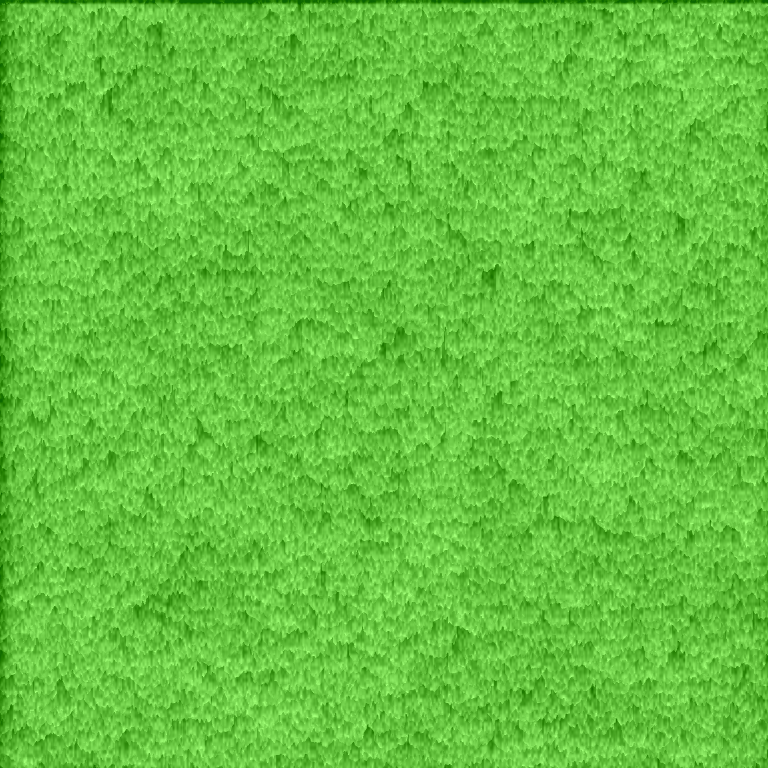
Give the GLSL for this texture, as a Shadertoy shader.

```glsl
// Dense lawn of small overlapping grass tufts with ragged, hanging tips.
// Each point takes the tuft whose lower edge lies closest beneath it: tips are
// bright, roots fade into shade, and fine upright grain adds the blades.

#define DARK_GREEN vec3(0.205, 0.565, 0.065)
#define LIGHT_GREEN vec3(0.56, 0.93, 0.40)
#define TUFTS 62.0          // tuft cells across the canvas
#define BLADES 350.0        // blade columns across the canvas
#define RAGGEDNESS 0.55     // blade length variation, in cells
#define MAX_DEPTH 1.9       // deepest visible root, in cells
#define TIP_TONE 0.69
#define ROOT_SHADE 0.35     // darkening per cell of depth
#define GRAIN 0.62
#define SAMPLES 2           // antialiasing grid per pixel side

float hash(vec2 p) {
    return fract(sin(dot(p, vec2(127.1, 311.7))) * 43758.5453);
}

float noise(vec2 p) {
    vec2 cell = floor(p), f = fract(p);
    f = f * f * (3.0 - 2.0 * f);
    return mix(mix(hash(cell), hash(cell + vec2(1, 0)), f.x),
               mix(hash(cell + vec2(0, 1)), hash(cell + vec2(1, 1)), f.x), f.y);
}

// Length of the blade at column x, different for every tuft
float bladeLength(float x, float seed) {
    float column = floor(x), f = fract(x);
    return mix(hash(vec2(column, seed)), hash(vec2(column + 1.0, seed)),
               smoothstep(0.15, 0.85, f));
}

// x: height above the nearest tuft edge, in cells; y: random value of that tuft
vec2 nearestTuft(vec2 uv) {
    vec2 p = uv * TUFTS, home = floor(p);
    vec2 nearest = vec2(MAX_DEPTH, 0.5);
    for (int j = -3; j <= 0; j++) {
        for (int i = -1; i <= 1; i++) {
            vec2 cell = home + vec2(i, j);
            float seed = hash(cell + 7.3);
            vec2 center = cell + vec2(hash(cell), hash(cell + 31.7));
            float halfWidth = mix(0.55, 0.98, seed);
            float side = (p.x - center.x) / halfWidth;
            if (abs(side) > 1.0) continue;
            float tilt = 0.4 * (hash(cell + 53.1) - 0.5);
            float edge = center.y + 0.45 * side * side + tilt * side + 0.03
                       + RAGGEDNESS * bladeLength(uv.x * BLADES, seed * 91.0);
            float height = p.y - edge;
            if (height > 0.0 && height < nearest.x) nearest = vec2(height, seed);
        }
    }
    return nearest;
}

// Brightness of the lawn, 0 dark to 1 light
float lawnTone(vec2 uv) {
    vec2 tuft = nearestTuft(uv);
    float tone = TIP_TONE - ROOT_SHADE * tuft.x + 0.2 * (tuft.y - 0.5);
    // Upright blade grain and sparse glints on the tips
    float grain = noise(uv * BLADES * vec2(1.1, 0.55) + 17.0);
    tone += GRAIN * (grain - 0.5);
    float glint = hash(floor(uv * BLADES * vec2(1.0, 0.6)) + 3.0);
    tone += 0.4 * smoothstep(0.6, 1.0, glint) * exp(-4.0 * tuft.x);
    // Broad unevenness
    tone += 0.16 * (noise(uv * 14.0 + 5.0) - 0.5);
    return tone;
}

// Shade along the borders, strongest at the left and the top
float borderShade(vec2 q) {
    float left = 0.65 * exp(-q.x / 0.009);
    float top = 0.85 * (1.0 - smoothstep(0.002, 0.007, 1.0 - q.y));
    float right = 0.18 * exp(-(1.0 - q.x) / 0.008);
    float bottom = 0.15 * exp(-q.y / 0.004);
    return left + top + right + bottom;
}

void mainImage(out vec4 fragColor, in vec2 fragCoord) {
    vec3 color = vec3(0.0);
    for (int j = 0; j < SAMPLES; j++) {
        for (int i = 0; i < SAMPLES; i++) {
            vec2 offset = (vec2(i, j) + 0.5) / float(SAMPLES) - 0.5;
            vec2 position = fragCoord + offset;
            float tone = lawnTone(position / iResolution.y);
            tone -= borderShade(position / iResolution.xy);
            color += mix(DARK_GREEN, LIGHT_GREEN, clamp(tone, -0.45, 1.2));
        }
    }
    color /= float(SAMPLES * SAMPLES);
    fragColor = vec4(clamp(color, 0.0, 1.0), 1.0);
}
```
